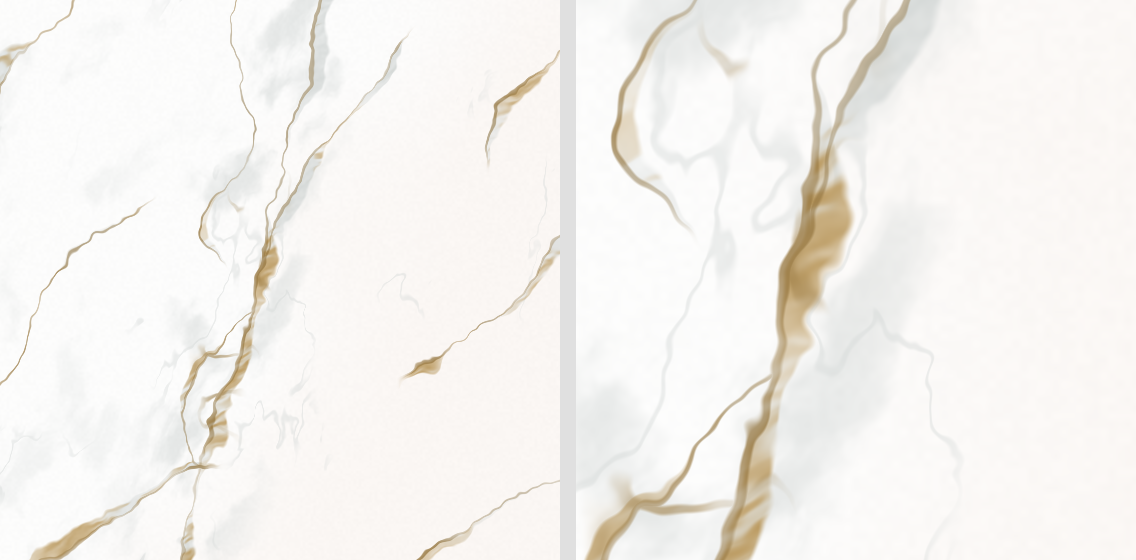
Left: the whole. Right: its middle third, enlarged.
A WebGL 1 fragment shader for this texture:

```glsl
precision highp float;
uniform vec2 u_resolution;

const vec3 WHITE = vec3(0.988, 0.988, 0.986);
const vec3 WARM_WHITE = vec3(0.982, 0.966, 0.954);
const vec3 COOL_GREY = vec3(0.84, 0.855, 0.85);
const vec3 BEIGE = vec3(0.80, 0.765, 0.68);
const vec3 GOLD = vec3(0.73, 0.60, 0.37);
const vec3 DARK_GOLD = vec3(0.60, 0.48, 0.27);

const float TRUNK_FOOT = 0.335;   // where the main vein meets the lower edge
const float TRUNK_LEAN = 0.235;   // its drift to the right per unit of height
const float HAIR = 0.0013;        // half width of the thinnest line
const float GRAIN = 0.012;
const int SIDE_VEINS = 6;

float hash(vec2 p) {
  vec3 h = fract(vec3(p.xyx) * 0.1031);
  h += dot(h, h.yzx + 33.33);
  return fract((h.x + h.y) * h.z);
}

float noise(vec2 p) {
  vec2 cell = floor(p);
  vec2 f = fract(p);
  f = f * f * (3.0 - 2.0 * f);
  return mix(mix(hash(cell), hash(cell + vec2(1.0, 0.0)), f.x),
             mix(hash(cell + vec2(0.0, 1.0)), hash(cell + 1.0), f.x), f.y);
}

float fbm(vec2 p) {
  float sum = 0.0;
  float gain = 0.5;
  for (int i = 0; i < 5; i++) {
    sum += gain * noise(p);
    p = mat2(1.6, 1.2, -1.2, 1.6) * p + 7.3;
    gain *= 0.5;
  }
  return sum;
}

float softEdge() {
  return max(1.0 / u_resolution.y, 0.0016);
}

// x: crisp rim line, y: blade of colour on one side of the rim
vec2 vein(float across, float along, vec2 span, float width, float seed) {
  float soft = softEdge();
  float presence = smoothstep(span.x, span.x + 0.08, along)
                 * (1.0 - smoothstep(span.y - 0.12, span.y, along));
  float swell = smoothstep(0.35, 0.8, noise(vec2(along * 9.0, seed * 5.7)));
  float blade = width * swell * presence + HAIR;
  float ink = 0.3 + 0.7 * noise(vec2(along * 17.0, seed * 3.1 + 40.0));
  float rimWidth = HAIR * (0.3 + 1.5 * ink * swell);
  float rim = 1.0 - smoothstep(rimWidth, rimWidth + soft * 1.3, abs(across));
  float body = smoothstep(-soft, soft, across)
             * (1.0 - smoothstep(blade * 0.8, blade + soft, across));
  return vec2(rim * ink, body * (0.25 + 0.75 * swell)) * smoothstep(0.0, 0.4, presence);
}

// Strands that split from and rejoin the leaning main vein
vec2 trunkVeins(vec2 p) {
  float y = p.y;
  float x = p.x - TRUNK_FOOT - TRUNK_LEAN * y;
  float leftFork = -0.11 * smoothstep(0.5, 0.62, y) + 0.045 * sin((y - 0.6) * 12.0);
  float rise = max(y - 0.52, 0.0);
  float rightFork = 0.13 * rise + 0.6 * rise * rise;
  float lowerLoop = -0.055 * sin(3.1416 * clamp((y - 0.16) / 0.3, 0.0, 1.0));
  vec2 ink = vein(x, y, vec2(-0.2, 1.3), 0.021, 1.0);
  ink = max(ink, vein(x - leftFork, y, vec2(0.52, 1.2), 0.048, 2.0));
  ink = max(ink, vein(x - rightFork, y, vec2(0.48, 0.97), 0.024, 3.0));
  ink = max(ink, vein(lowerLoop - x, y, vec2(0.14, 0.5), 0.014, 4.0));

  // Lacy cross links inside the braid
  float ridge = abs(noise(vec2(x * 34.0 + y * 9.0, y * 15.0)) - 0.5);
  float lace = 1.0 - smoothstep(0.02, 0.075, ridge);
  float band = (1.0 - smoothstep(0.015, 0.06, abs(x + 0.018)))
             * smoothstep(0.18, 0.3, y) * (1.0 - smoothstep(0.62, 0.72, y));
  float patches = smoothstep(0.4, 0.65, noise(p * 19.0));
  return max(ink, vec2(0.55, 0.35) * lace * band * patches);
}

// Veins entering from the left and right edges, steeper toward the top
vec2 sideVeins(vec2 p) {
  vec2 ink = vec2(0.0);
  for (int i = 0; i < SIDE_VEINS; i++) {
    float id = float(i);
    float side = mod(id, 2.0);
    float row = floor(id / 2.0);
    float jitter = 0.06 * (hash(vec2(id, 8.0)) - 0.5);
    vec2 start = vec2(side, 0.02 + 0.1 * side + (0.36 + 0.06 * side) * row + jitter);
    float angle = 0.38 + 0.38 * row;
    vec2 dir = vec2(cos(angle), sin(angle)) * (1.0 - 2.0 * side);
    vec2 rel = p - start;
    float along = dot(rel, dir);
    float across = dir.x * rel.y - dir.y * rel.x + 0.022 * sin(along * 13.0 + id);
    ink = max(ink, vein(across, along, vec2(-0.2, 0.46 - 0.07 * row), 0.026, id + 11.0));
  }
  return ink;
}

void main() {
  vec2 p = gl_FragCoord.xy / u_resolution;
  vec2 bend = vec2(fbm(p * 6.0 + 3.0), fbm(p * 6.0 + 31.0)) - 0.48;
  vec2 crumble = vec2(noise(p * 65.0), noise(p * 65.0 + 50.0)) - 0.5;
  vec2 q = p + 0.075 * bend + 0.007 * crumble;

  // Polished ground, warmer at the lower right
  float warmth = smoothstep(-0.1, 0.45, p.x - 0.45 * p.y - 0.2 + 0.5 * (fbm(p * 3.0) - 0.5));
  vec3 color = mix(WHITE, WARM_WHITE, warmth);

  // Faint cool clouds and hairlines
  float nearTrunk = 1.0 - smoothstep(0.03, 0.17, abs(q.x - 0.31 - TRUNK_LEAN * q.y));
  float leftSide = 1.0 - smoothstep(0.15, 0.4, p.x);
  float cloud = smoothstep(0.52, 0.75, fbm(vec2(q.x * 15.0 - q.y * 5.0, q.y * 9.0)));
  color = mix(color, COOL_GREY, 0.6 * cloud * max(nearTrunk, 0.4 * leftSide));
  float crack = abs(fbm(vec2(q.x * 7.0 - q.y * 2.0, q.y * 3.0) + 17.0) - 0.48);
  float crackMask = smoothstep(0.5, 0.7, noise(p * 6.0 + 9.0));
  color = mix(color, COOL_GREY, 0.45 * crackMask * (1.0 - smoothstep(0.002, 0.012, crack)));

  // Streaked mineral colour in the veins
  vec2 ink = max(trunkVeins(q), sideVeins(q));
  float streak = noise(vec2(q.x * 35.0 + q.y * 25.0, (q.y - q.x * 0.6) * 150.0));
  float tint = smoothstep(0.3, 0.7, noise(p * 8.0 + 4.0) + 0.35 * (streak - 0.5));
  vec3 mineral = mix(mix(COOL_GREY, BEIGE, smoothstep(0.0, 0.5, tint)), GOLD, tint * tint);
  color = mix(color, mineral, ink.y * (0.6 + 0.4 * streak));
  color = mix(color, mix(BEIGE * 0.9, DARK_GOLD, 0.4 + 0.6 * tint), 0.9 * ink.x);

  color += GRAIN * (noise(p * 210.0) - 0.5);
  gl_FragColor = vec4(color, 1.0);
}
```
